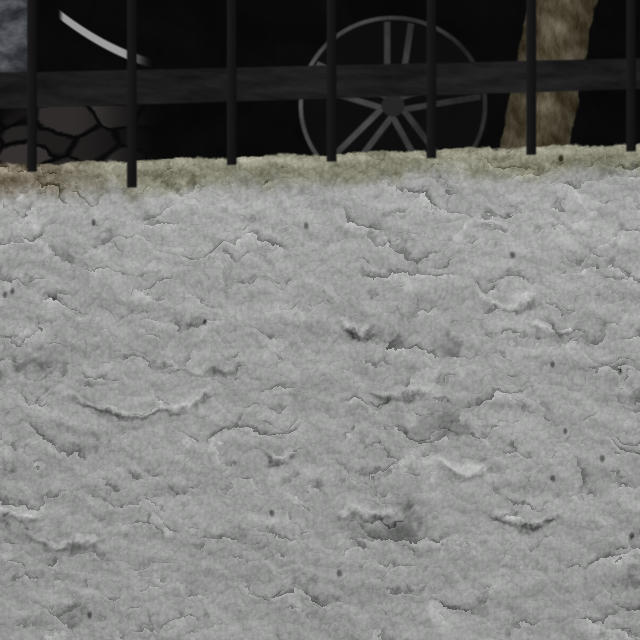
This texture is drawn by a Shadertoy shader. Its source:

```glsl
// Flaking pale plaster wall below a dark iron fence, with a wheel and trunk behind.
// Warped cellular noise makes broken cracks, layered sines emboss the paint,
// and distance masks build the shaded scene behind the bars.
#define SOFT .0025
#define BAR_GAP .156
#define BAR_START .05
#define BAR_HALF .0075
#define WALL_LEFT .742
#define WALL_RISE .034
#define EMBOSS .075
#define CRACK .17
#define GRAIN .07
#define PLASTER vec3(.606, .612, .606)
#define MOSS vec3(.47, .465, .385)
#define IRON vec3(.118, .114, .118)

// Large flakes: centre x, centre y, half width, darkness
const vec4 FLAKES[12] = vec4[12](
  vec4(.555, .473, .035, 1.2), vec4(.32, .418, .06, .3),
  vec4(.22, .35, .15, .9), vec4(.435, .28, .034, 1.),
  vec4(.82, .18, .065, 1.), vec4(.865, .477, .06, .5),
  vec4(.02, .184, .06, .7), vec4(.1, .143, .08, .8),
  vec4(.72, .258, .05, .7), vec4(.62, .376, .06, .7),
  vec4(.57, .19, .06, .7), vec4(.79, .515, .065, .8));

vec2 hash2(vec2 p) {
  vec3 q = fract(p.xyx * vec3(.1031, .103, .0973));
  q += dot(q, q.yzx + 33.33);
  return fract((q.xx + q.yz) * q.zy);
}

// Nearest and second distances, then the offset to the nearest centre
vec4 cells(vec2 p) {
  vec2 base = floor(p), nearest = vec2(0.);
  float f1 = 9., f2 = 9.;
  for (int k = 0; k < 9; k++) {
    vec2 id = base + vec2(k % 3 - 1, k / 3 - 1);
    vec2 d = id + hash2(id) - p;
    float r = length(d);
    if (r < f1) { f2 = f1; f1 = r; nearest = d; }
    else f2 = min(f2, r);
  }
  return vec4(f1, f2, nearest);
}

// Layered sines, roughly -1 to 1
float waves(vec2 p) {
  float sum = 0., amp = .5;
  for (int i = 0; i < 5; i++) {
    sum += amp * sin(p.x + 1.7 * sin(p.y)) * cos(p.y * 1.1 - sin(p.x * .8));
    p = mat2(1.5, 1.2, -1.2, 1.5) * p + 1.3;
    amp *= .62;
  }
  return sum;
}

float below(float edge, float v) { return 1. - smoothstep(-SOFT, SOFT, v - edge); }
float line(float d, float halfWidth) { return below(halfWidth, abs(d)); }
float bell(float d, float width) { return exp(-d * d / (width * width)); }

// Shadow beneath each scallop, with a faint lit lip on the next one down
float scallops(vec2 p, float width) {
  vec4 c = cells(p);
  float side = c.w / max(c.x, .01), rim = bell(c.y - c.x, width);
  return rim * (.45 * max(-side, 0.) - smoothstep(.1, .9, side));
}

vec3 wall(vec2 p, float top) {
  vec2 warp = vec2(waves(p * 23.), waves(p.yx * 27. + 4.));
  vec2 q = p + .022 * warp;
  float broken = smoothstep(-.05, .45, waves(p * 21. + 2.));
  float finer = smoothstep(0., .5, waves(p * 33. + 8.));
  float light = CRACK * scallops(q * vec2(8, 13), .17) * (.12 + broken);
  light += .8 * CRACK * scallops(q * vec2(17, 27) + 7., .22) * (.08 + finer);
  light += .25 * CRACK * scallops(q * vec2(42, 60) + 3., .3);

  // Soft relief lit from above
  vec2 s = (p + .008 * warp.yx) * vec2(21, 36);
  light += EMBOSS * (waves(s) - waves(s + vec2(.12, .32)));
  light += .028 * waves(p * vec2(13, 19) + 5.);

  // Curved torn flakes, with a pale lip over the shadow
  float torn = .75 + .7 * waves(p * 70.);
  for (int i = 0; i < 12; i++) {
    vec4 f = FLAKES[i];
    vec2 d = p - f.xy + .017 * warp;
    float bend = d.y - .35 * d.x * d.x / f.z;
    float span = 1. - smoothstep(.4 * f.z, f.z, abs(d.x));
    light -= .26 * f.w * torn * span * bell(bend, .0045);
    light += .1 * (1.3 - .6 * torn) * span * bell(bend - .01, .005);
  }

  // Sparse ragged pits and fine grain
  vec2 g = (p + .004 * warp) * vec2(15, 11);
  vec4 pit = cells(g);
  float rare = step(.88, hash2(floor(g + pit.zw) + 19.).x);
  light -= .25 * rare * (1. - smoothstep(.02, .085, pit.x));
  light += GRAIN * (.45 - cells(p * vec2(150, 120)).x);
  light += .03 * smoothstep(.5, .66, p.y) + .02 * smoothstep(0., .5, p.y) - .02;

  // Mossy, soiled coping
  float depth = top - p.y;
  float moss = 1. - smoothstep(.02, .062, depth + .022 * warp.x);
  vec3 soil = mix(vec3(.36, .32, .25), MOSS, smoothstep(.02, .24, p.x));
  soil += 1.3 * light + .09 * waves(p * vec2(38, 75)) + .09 * bell(depth - .006, .008);
  return mix(PLASTER + light, soil, .88 * moss);
}

vec3 background(vec2 p) {
  vec3 col = vec3(.035) + .012 * waves(p * 20.);
  // Rubble and pale bodywork at the left
  vec2 g = (p + .008 * waves(p * 30.)) * vec2(15, 25);
  vec4 c = cells(g);
  float stone = .08 + .18 * hash2(floor(g + c.zw)).x;
  float rubble = below(.835, p.y) * (1. - smoothstep(.1, .26, p.x));
  col = mix(col, stone * vec3(1.05, .97, .96), rubble * smoothstep(.02, .25, c.y - c.x));
  float body = below(.045, p.x) * smoothstep(.87, .9, p.y);
  col = mix(col, vec3(.23, .24, .26) + .18 * waves(p * vec2(30, 55)), body);
  float u = p.x - .1;
  float span = smoothstep(-.01, 0., u) * (1. - smoothstep(.09, .14, u));
  col = mix(col, vec3(.61), span * line(p.y - .972 + .75 * u - 1.7 * u * u, .007));

  // Wheel rim and five split spokes, shaded toward the right
  vec2 w = (p - vec2(.614, .835)) * vec2(1, 1.05);
  float r = length(w), sector = 6.28318 / 5.;
  float a = mod(atan(w.y, w.x) - 1.5 + .5 * sector, sector) - .5 * sector;
  float spoke = line(abs(r * sin(a)) - .009 - .07 * r, .005) * below(.138, r);
  float shine = .27 - .5 * w.x + .08 * waves(p * 35.);
  col = mix(col, vec3(.065), below(.146, r) * .6);
  col = mix(col, vec3(shine), max(spoke, line(r - .144, .0035)) * .8);
  col = mix(col, vec3(.15), below(.018, r));

  // Leaning trunk
  float t = p.x - mix(.837, .879, (p.y - .78) / .22);
  vec3 bark = vec3(.33, .3, .235) + .15 * waves(p * vec2(65, 45));
  return mix(col, bark * (1. - 5. * abs(t)), line(t + .005 * waves(p * 30.), .054));
}

void mainImage(out vec4 fragColor, in vec2 fragCoord) {
  vec2 p = fragCoord / iResolution.xy;
  float top = WALL_LEFT + WALL_RISE * p.x;
  float rough = .005 * waves(p * 45.);
  vec3 col = mix(background(p), wall(p, top), below(top + rough, p.y));

  // Rail and evenly spaced bars
  float rail = line(p.y - .858 - .027 * p.x, .028 - .004 * p.x);
  col = mix(col, IRON + .04 * waves(p * vec2(20, 90)), rail);
  float id = clamp(floor((p.x - BAR_START) / BAR_GAP + .5), 0., 6.);
  float x = p.x - BAR_START - BAR_GAP * id;
  float foot = top - .012 - (id == 1. ? .03 : 0.);
  col = mix(col, IRON * (.75 - 30. * x), line(x, BAR_HALF) * (1. - below(foot, p.y)));
  fragColor = vec4(clamp(col, 0., 1.), 1.);
}
```
